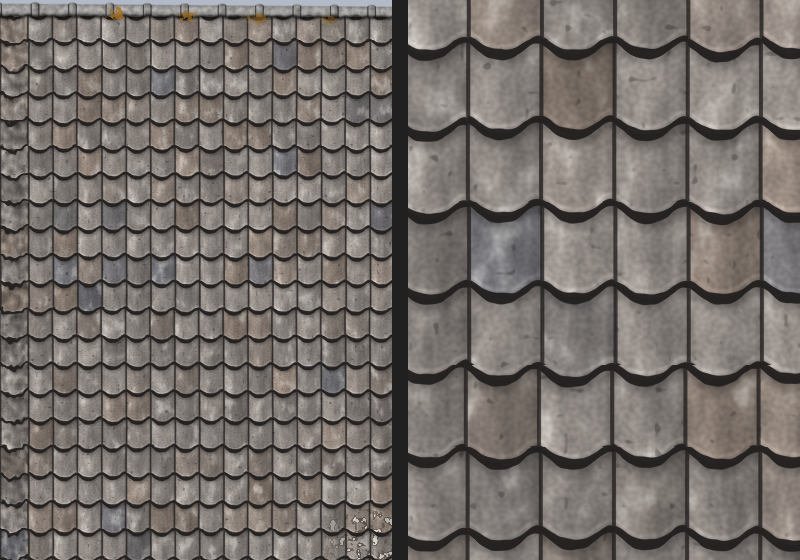
Left, the full canvas; right, a detail of the centre.
This texture is drawn by a Shadertoy shader. Its source:

```glsl
// A weathered grey pantile roof: wavy overlapping tiles below a capped ridge.

// Lengths are in canvas heights, measured from the top left corner.
const float ASPECT = 0.699;
const float COL_START = 0.0508;    // first seam, closing the wide verge column
const float COL_PITCH = 0.0435;
const float ROW_START = 0.0755;    // mean height of the first lower edge
const float ROW_PITCH = 0.04727;
const float ROW_GROWTH = 0.0000716; // rows grow slightly towards the eaves
const float WAVE = 0.095;          // edge wave, in rows
const float LIP = 0.052;           // half thickness of the dark edge, in rows
const float SEAM = 0.024;          // half width of the seam, in columns
const float RIDGE_TOP = 0.0065;
const float RIDGE_BOTTOM = 0.0285;
const float CAP_START = 0.0625;
const float CAP_PITCH = 0.0667;
const float TAU = 6.2831853;

const vec3 CLAY = vec3(0.535, 0.510, 0.493);
const vec3 WARM = vec3(0.525, 0.465, 0.420);
const vec3 SLATE = vec3(0.385, 0.390, 0.420);
const vec3 PALE = vec3(0.710, 0.700, 0.680);
const vec3 GAP = vec3(0.130, 0.120, 0.118);
const vec3 MORTAR = vec3(0.600, 0.570, 0.520);
const vec3 RIDGE = vec3(0.560, 0.555, 0.550);
const vec3 SKY = vec3(0.700, 0.730, 0.780);
const vec3 LICHEN = vec3(0.640, 0.440, 0.120);

float hash(vec2 p) {
    vec3 q = fract(p.xyx * vec3(0.1031, 0.1030, 0.0973));
    q += dot(q, q.yzx + 33.33);
    return fract((q.x + q.y) * q.z);
}

float gradDot(vec2 cell, vec2 offset) {
    float a = TAU * hash(cell);
    return dot(vec2(cos(a), sin(a)), offset);
}

// Gradient noise, roughly -0.6 to 0.6
float noise(vec2 p) {
    vec2 i = floor(p), f = p - i, e = vec2(1.0, 0.0);
    vec2 w = f * f * f * (f * (f * 6.0 - 15.0) + 10.0);
    return mix(mix(gradDot(i, f), gradDot(i + e, f - e), w.x),
               mix(gradDot(i + e.yx, f - e.yx), gradDot(i + 1.0, f - 1.0), w.x), w.y);
}

float fbm(vec2 p) {
    return noise(p) + 0.5 * noise(p * 2.03 + 17.0) + 0.25 * noise(p * 4.1 + 41.0);
}

vec3 tiles(vec2 p, float px) {
    // Rows follow a quadratic; seams shift a little in each row
    float r = (sqrt(ROW_PITCH * ROW_PITCH + 4.0 * ROW_GROWTH * (p.y - ROW_START)) - ROW_PITCH)
            / (2.0 * ROW_GROWTH);
    float c = (p.x - COL_START) / COL_PITCH + 0.05 * (hash(vec2(floor(r + 0.1) + 9.0, 3.0)) - 0.5);
    float col = max(floor(c), -1.0);
    float verge = col < 0.0 ? 1.0 : 0.0;
    float f = verge > 0.5 ? 1.0 + c * COL_PITCH / COL_START : c - col;

    // Broad trough and narrow crest along each lower edge
    float t = TAU * (f - 0.45);
    float v = r - WAVE * (cos(t) - 0.18 * cos(2.0 * t));
    v += 0.05 * (hash(vec2(col + 5.0, floor(v + 0.5) + 31.0)) - 0.5);
    v += verge * 0.16 * noise(p * 90.0);
    float s = v - floor(v + 0.5);
    vec2 id = vec2(col, floor(v)) + 11.0;

    // Tone of each tile
    float kind = hash(id + 70.0);
    vec3 color = mix(CLAY, WARM, 0.75 * smoothstep(0.5, 1.0, hash(id + 23.0)));
    color = mix(color, SLATE, 0.75 * smoothstep(0.88, 0.96, kind));
    color *= 0.90 + 0.22 * hash(id + 140.0);

    // Pale bloom, streaks and grain
    float bloom = fbm(p * vec2(42.0, 27.0) + id * 3.7);
    color = mix(color, PALE, 0.5 * smoothstep(0.12, 0.65, bloom));
    color *= 1.0 + 0.20 * bloom + 0.10 * noise(p * vec2(190.0, 35.0)) + 0.13 * noise(p * 310.0);
    color *= 1.0 - 0.25 * smoothstep(0.38, 0.55, noise(p * 130.0 + 8.0));
    color *= 1.0 - verge * (0.10 - 0.35 * noise(p * 75.0));

    // Flaking glaze in the lower right corner
    float worn = smoothstep(0.55, 0.63, p.x) * smoothstep(0.895, 0.92, p.y);
    float flake = fbm(p * 65.0 + 5.0);
    color = mix(color, WARM * 0.75, worn * smoothstep(0.05, 0.15, flake));
    color = mix(color, PALE * 1.1, worn * smoothstep(0.30, 0.38, flake));

    // Curved profile, cast shadow and lit lip
    color *= 1.0 + 0.08 * sin(TAU * f + 0.2) - 0.16 * smoothstep(0.82, 1.0, f);
    color *= 1.0 - 0.27 * (1.0 - smoothstep(0.04, 0.26, s)) * step(0.0, s);
    color *= 1.0 + 0.13 * smoothstep(0.05, 0.0, abs(s + 0.085));

    // Mortar along the verge
    float daub = smoothstep(0.12, 0.0, abs(f - 0.94)) * smoothstep(0.0, 0.25, noise(p * 55.0 + 2.0));
    color = mix(color, MORTAR, verge * daub);

    // Dark seams and overlaps
    float aaCol = px / COL_PITCH, aaRow = px / ROW_PITCH;
    float seam = 1.0 - smoothstep(SEAM - 0.5 * aaCol, SEAM + aaCol, min(f, 1.0 - f));
    float lip = LIP * (1.0 + 0.25 * cos(t + 0.5)) + 0.018 * noise(p * 140.0);
    float edge = 1.0 - smoothstep(lip - 0.5 * aaRow, lip + aaRow, abs(s - 0.015));
    return mix(color, GAP, max(0.8 * seam, 0.95 * edge));
}

void mainImage(out vec4 fragColor, in vec2 fragCoord) {
    vec2 uv = fragCoord / iResolution.xy;
    vec2 p = vec2(uv.x * ASPECT, 1.0 - uv.y);
    float px = 1.0 / iResolution.y;
    vec3 color = tiles(p, px);

    // Ridge caps with raised, rounded collars
    float x = mod(p.x - CAP_START + 0.5 * CAP_PITCH, CAP_PITCH) - 0.5 * CAP_PITCH;
    float collar = 1.0 - smoothstep(0.0065 - px, 0.0065 + px, abs(x));
    float top = RIDGE_TOP + 0.008 * p.x - collar * 0.003 * sqrt(max(0.0, 1.0 - x * x / 0.00006));
    float bottom = RIDGE_BOTTOM + 0.003 * p.x + 0.004 * noise(vec2(p.x * 70.0, 4.0));
    float h = clamp((p.y - top) / (bottom - top), 0.0, 1.0);
    vec3 cap = RIDGE * (0.92 + 0.22 * sin(h * 3.6) - 0.45 * smoothstep(0.72, 1.0, h));
    cap *= 1.0 + 0.25 * fbm(p * 95.0) - collar * (0.10 + 22.0 * x);
    cap *= 1.0 - 0.55 * smoothstep(0.0022, 0.0, abs(abs(x) - 0.0068));
    color *= 1.0 - 0.5 * (1.0 - smoothstep(bottom, bottom + 0.007, p.y));
    color = mix(cap, color, smoothstep(bottom - px, bottom + px, p.y));

    // Lichen clumps below the ridge
    for (int i = 0; i < 4; i++) {
        float k = float(i);
        vec2 d = (p - vec2(0.208 + 0.126 * k, 0.025 + 0.004 * k)) / vec2(0.021, 0.013);
        float clump = smoothstep(0.0, 0.3, 0.75 - length(d) + 0.9 * fbm(p * 110.0));
        color = mix(color, LICHEN, clump * (0.85 - 0.15 * k));
    }

    color = mix(SKY, color, smoothstep(top - px, top + px, p.y));
    fragColor = vec4(clamp(color, 0.0, 1.0), 1.0);
}
```
